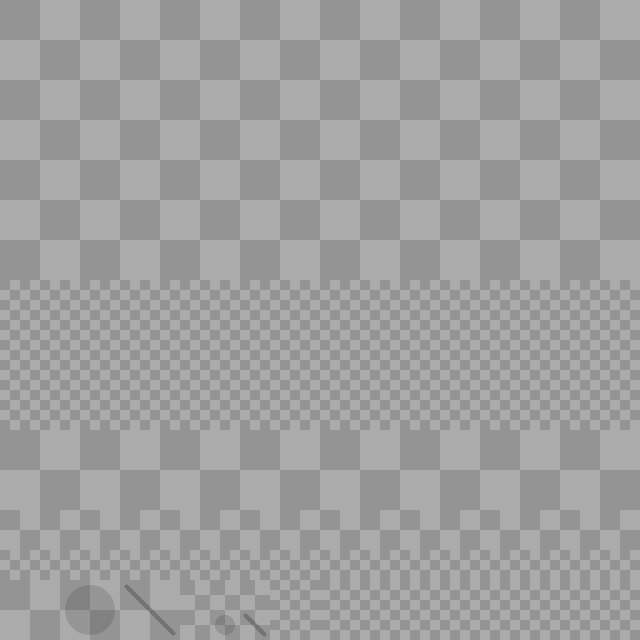
Give the GLSL for this pattern, as a Shadertoy shader.

```glsl
const float GRID = 64.0;                          // layout units across the canvas
const vec3 DARK = vec3(0.58);
const vec3 LIGHT = vec3(0.67);
const float BAND_TOP[6] = float[6](0.0, 28.0, 43.0, 51.0, 55.0, 58.0);
const float BAND_CELL[6] = float[6](4.0, 1.0, 4.0, 2.0, 1.0, 3.0);
const float PANEL_LEFT[4] = float[4](0.0, 18.0, 27.0, 32.0);
const float PANEL_CELL[4] = float[4](3.0, 1.5, 1.0, 1.0);
const vec2 DISC_CENTER = vec2(9.0, 61.0);
const vec2 STROKE_CENTER = vec2(15.0, 61.0);
const vec2 SMALL_DISC_CENTER = vec2(22.5, 62.5);
const vec2 SMALL_STROKE_CENTER = vec2(25.5, 62.5);
const float DISC_RADIUS = 2.5;
const float STROKE_REACH = 2.33;
const float STROKE_HALF_WIDTH = 0.22;
const float SMALL_SCALE = 0.4;
const float DISC_SHADE = 0.13;
const float STROKE_SHADE = 0.22;

// Alternating +1 / -1 per cell, smoothed over one pixel at the edges
vec2 squareWave(vec2 p, float cell, float pixel) {
    vec2 q = p / cell;
    vec2 edge = (0.5 - abs(fract(q) - 0.5)) * cell;
    vec2 parity = 1.0 - 2.0 * mod(floor(q), 2.0);
    return parity * clamp(2.0 * edge / pixel, 0.0, 1.0);
}

// Coverage of the dark squares, starting dark at the local origin
float checker(vec2 p, float cell, float pixel) {
    vec2 wave = squareWave(p, cell, pixel);
    return 0.5 + 0.5 * wave.x * wave.y;
}

float coverage(float dist, float pixel) {
    return clamp(0.5 - dist / pixel, 0.0, 1.0);
}

float discDistance(vec2 p, float radius) {
    return length(p) - radius;
}

// Round-ended diagonal stroke through the origin
float strokeDistance(vec2 p, float reach, float halfWidth) {
    float along = clamp(0.5 * (p.x + p.y), -reach, reach);
    return length(p - vec2(along)) - halfWidth;
}

void mainImage(out vec4 fragColor, in vec2 fragCoord) {
    float pixel = GRID / iResolution.y;
    vec2 p = vec2(fragCoord.x, iResolution.y - fragCoord.y) * pixel;

    // Horizontal bands, each with its own cell size
    vec2 start = vec2(0.0);
    float cell = BAND_CELL[0];
    for (int i = 1; i < 6; i++) {
        if (p.y >= BAND_TOP[i]) {
            start.y = BAND_TOP[i];
            cell = BAND_CELL[i];
        }
    }

    // The lowest band is divided into panels
    if (p.y >= BAND_TOP[5]) {
        for (int i = 0; i < 4; i++) {
            if (p.x >= PANEL_LEFT[i]) {
                start.x = PANEL_LEFT[i];
                cell = PANEL_CELL[i];
            }
        }
    }
    vec3 color = mix(LIGHT, DARK, checker(p - start, cell, pixel));

    // Translucent discs and diagonal strokes
    float disc = min(discDistance(p - DISC_CENTER, DISC_RADIUS),
                     discDistance(p - SMALL_DISC_CENTER, DISC_RADIUS * SMALL_SCALE));
    float stroke = min(strokeDistance(p - STROKE_CENTER, STROKE_REACH, STROKE_HALF_WIDTH),
                       strokeDistance(p - SMALL_STROKE_CENTER, STROKE_REACH * SMALL_SCALE,
                                      STROKE_HALF_WIDTH));
    color *= 1.0 - DISC_SHADE * coverage(disc, pixel);
    color *= 1.0 - STROKE_SHADE * coverage(stroke, pixel);

    fragColor = vec4(color, 1.0);
}
```
